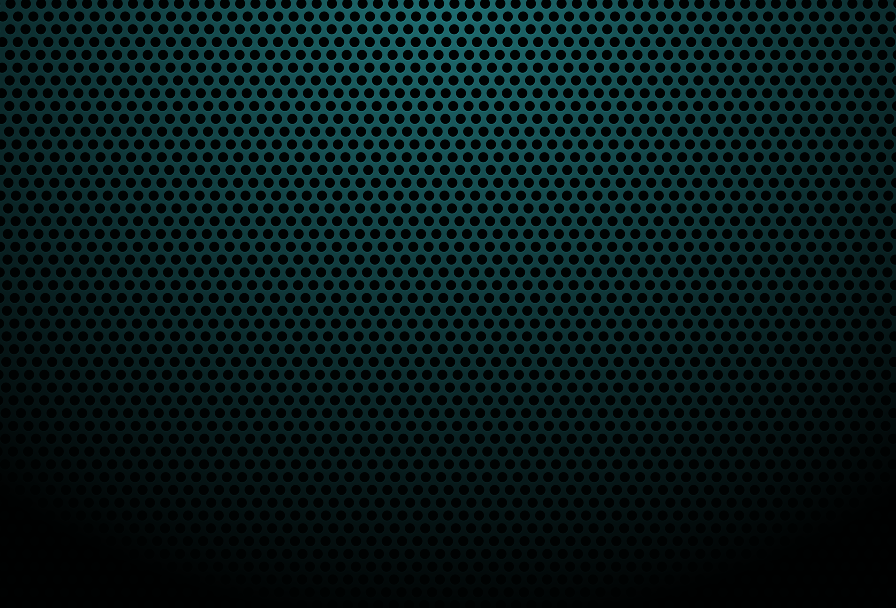
This texture is drawn by a Shadertoy shader. Its source:

```glsl
// Offset from the centre of the nearest hole, in units of the hole pitch
vec2 holeOffset(vec2 p) {
    float rowPitch = 0.836;
    float y = p.y / rowPitch - 0.29;
    float row = floor(y + 0.5);
    // Alternate rows shift by half a pitch, with a slight slant
    float shift = 0.69 + 0.5 * mod(row, 2.0) - 0.01 * row;
    return vec2(fract(p.x - shift + 0.5) - 0.5, (y - row) * rowPitch);
}

void mainImage(out vec4 fragColor, in vec2 fragCoord) {
    // Canvas widths, measured down from the top left
    vec2 uv = vec2(fragCoord.x, iResolution.y - fragCoord.y) / iResolution.x;
    float pitches = 58.54;
    float pixel = pitches / iResolution.x;

    // Teal plate lit from the top centre
    float lightDist = length((uv - vec2(0.5, 0.0)) * vec2(0.85, 1.0));
    float light = max(1.0 - lightDist / 0.7, 0.0);
    vec3 plate = vec3(0.12, 0.42, 0.435) * light + vec3(0.0, 0.004, 0.004);

    // Thin bright rim, strongest along the lower edge of each hole
    vec2 offset = holeOffset(uv * pitches);
    float edge = length(offset) - 0.33;
    float lower = smoothstep(-0.1, 0.3, offset.y);
    float rim = 1.0 - smoothstep(0.0, 0.07, abs(edge - 0.03));
    plate *= 1.0 + 0.22 * rim * lower;

    // Punched holes
    float solid = smoothstep(-0.5 * pixel, 0.5 * pixel, edge);
    vec3 color = mix(vec3(0.0, 0.006, 0.006), plate, solid);
    fragColor = vec4(color, 1.0);
}
```
